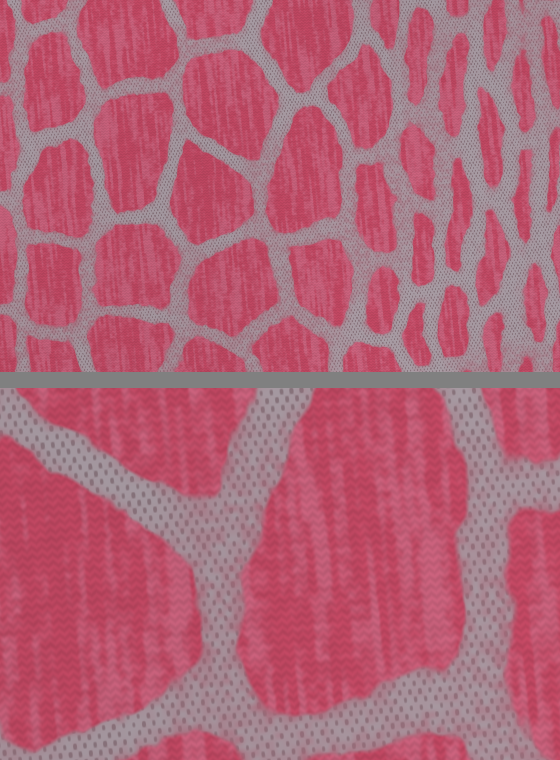
Top: the whole. Bottom: its middle third, enlarged.
A Shadertoy shader for this texture:

```glsl
#define ROSE vec3(0.73, 0.27, 0.37)
#define PALE_ROSE vec3(0.755, 0.365, 0.465)
#define YARN_GREY vec3(0.645, 0.60, 0.63)
#define HOLE_GREY vec3(0.52, 0.45, 0.48)
#define BLUSH vec3(0.67, 0.39, 0.46)
#define HALF_GAP 0.021
#define CORNER 0.026
#define JITTER 0.58
#define WALES 110.0
#define COURSES 68.0
#define TILT 0.09
#define TAU 6.2831853

float hash(vec2 p) {
    return fract(sin(dot(p, vec2(127.1, 311.7))) * 43758.5453);
}

float noise(vec2 p) {
    vec2 i = floor(p), f = fract(p);
    f = f * f * (3.0 - 2.0 * f);
    return mix(mix(hash(i), hash(i + vec2(1, 0)), f.x),
               mix(hash(i + vec2(0, 1)), hash(i + vec2(1, 1)), f.x), f.y);
}

float smoothMin(float a, float b, float k) {
    float h = max(k - abs(a - b), 0.0) / k;
    return min(a, b) - 0.25 * h * h * k;
}

// Cell layout: broad in the middle, slender to the right, small at lower left
vec2 stretch(vec2 p) {
    float left = max(0.35 - p.x, 0.0), right = max(p.x - 0.85, 0.0);
    float low = max(0.35 - p.y, 0.0);
    return vec2(4.3 * p.x - 3.0 * left * left + 7.5 * right * right,
                3.4 * p.y - 2.2 * low * low);
}

vec2 stretchRate(vec2 p) {
    return vec2(4.3 + 6.0 * max(0.35 - p.x, 0.0) + 15.0 * max(p.x - 0.85, 0.0),
                3.4 + 4.4 * max(0.35 - p.y, 0.0));
}

// Jittered centre, with every other column shifted by half a cell
vec2 cellCentre(vec2 cell) {
    vec2 jitter = vec2(hash(cell + 3.7), hash(cell + 41.3)) - 0.5;
    return cell + 0.5 + JITTER * jitter + vec2(0.0, 0.5 * mod(cell.x, 2.0));
}

// Distance to the rounded cell border, in canvas heights
float patchDistance(vec2 p) {
    vec2 q = stretch(p), rate = stretchRate(p), base = floor(q);
    vec2 nearest = vec2(0.0), home = base;
    float best = 1e3;
    for (int j = -2; j <= 2; j++)
    for (int i = -2; i <= 2; i++) {
        vec2 cell = base + vec2(i, j);
        vec2 away = cellCentre(cell) - q;
        float d = dot(away, away);
        if (d < best) { best = d; nearest = away; home = cell; }
    }
    float border = 1.0;
    for (int j = -2; j <= 2; j++)
    for (int i = -2; i <= 2; i++) {
        vec2 cell = home + vec2(i, j);
        if (cell == home) continue;
        vec2 away = cellCentre(cell) - q;
        vec2 normal = normalize(away - nearest);
        float d = dot(0.5 * (away + nearest), normal) / length(normal * rate);
        border = smoothMin(border, d, CORNER);
    }
    return border - HALF_GAP - 0.006 * (hash(home + 9.1) - 0.5);
}

void mainImage(out vec4 fragColor, in vec2 fragCoord) {
    vec2 uv = fragCoord / iResolution.y;
    vec2 fabric = uv + TILT * vec2(uv.y, -uv.x);
    vec2 stitch = fabric * vec2(WALES, COURSES);

    // Printed patches with wavering, slightly ragged outlines
    vec2 sway = vec2(noise(uv * 9.0), noise(uv * 9.0 + 27.0)) - 0.5;
    float edge = patchDistance(uv + 0.035 * sway);
    edge += 0.012 * (noise(uv * 32.0) - 0.5) + 0.006 * (noise(stitch) - 0.5);
    float soft = max(0.003, 1.0 / iResolution.y);
    float ink = smoothstep(-soft, soft, edge);

    // Open knit ground with staggered holes
    float weave = cos(TAU * stitch.x) * cos(TAU * stitch.y);
    float grain = noise(stitch * vec2(1.3, 2.2)) - 0.5;
    float hole = smoothstep(0.0, 0.9, weave + 0.5 * grain);
    vec3 ground = mix(YARN_GREY, HOLE_GREY, hole);

    // Faint dye around the patches and in blotches
    float blotch = smoothstep(0.35, 0.85, noise(uv * 7.0 + 5.0));
    float bleed = 0.55 * exp(-max(-edge, 0.0) / 0.006) + 0.35 * blotch;
    ground = mix(ground, BLUSH, clamp(bleed * (0.75 + grain), 0.0, 0.8));

    // Heathered dye with lengthwise streaks and chevron stitches
    float streak = noise(fabric * vec2(150.0, 16.0));
    streak = 0.65 * streak + 0.35 * noise(fabric * vec2(55.0, 7.0) + 13.0);
    vec3 dye = mix(ROSE, PALE_ROSE, smoothstep(0.3, 0.75, streak + 0.25 * grain));
    float chevron = sin(TAU * (2.0 * stitch.y + abs(fract(stitch.x) - 0.5)));
    dye *= 1.0 + 0.035 * chevron + 0.05 * grain;

    // Soft uneven light
    float light = 0.98 + 0.04 * noise(uv * 2.0 + 8.0);
    fragColor = vec4(mix(ground, dye, ink) * light, 1.0);
}
```
